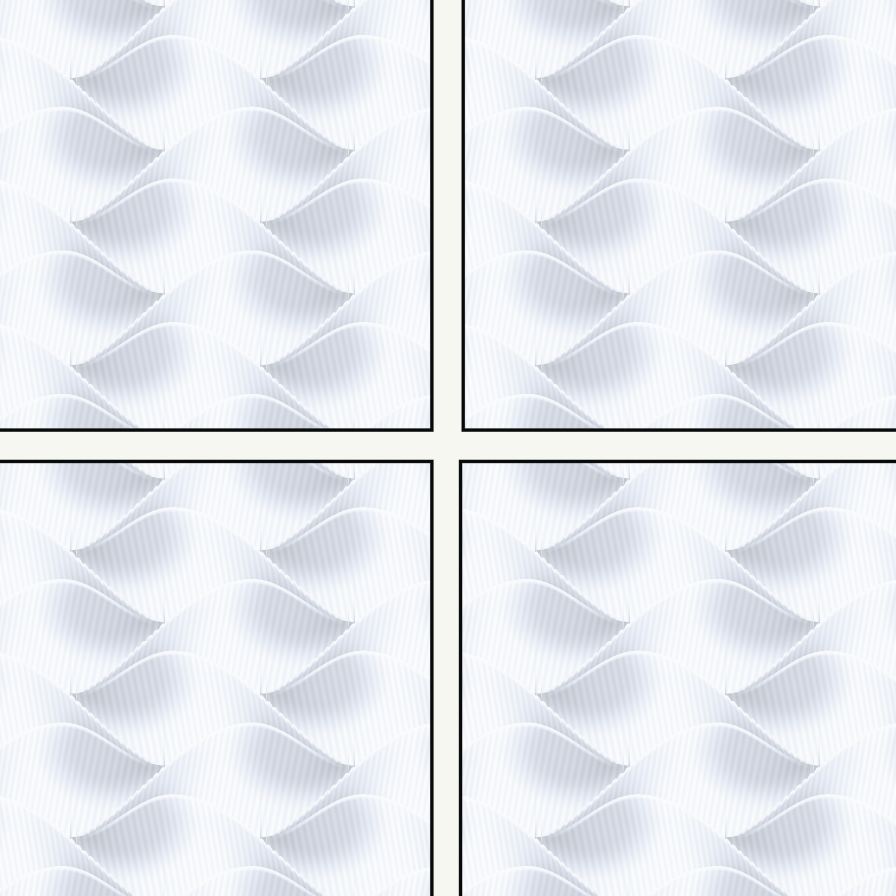
Write a WebGL 2 fragment shader that draws this pattern.

```glsl
#version 300 es
precision highp float;
// Four framed panels of white pleated paper waves, split by a pale cross.

uniform vec2 u_resolution;
out vec4 fragColor;

// Panel layout, in canvas units measured from the top left
const vec2 GUTTER_START = vec2(0.482, 0.480);
const vec2 GUTTER_END = vec2(0.517, 0.515);
const float LOWER_RIGHT_NUDGE = 0.003;
const float FRAME_HALF_WIDTH = 0.0019;
const vec2 PATTERN_ORIGIN = vec2(0.078, 0.039);
const vec2 PANEL_SHIFT = vec2(0.519, 0.527);

// Wave cell: lengths inside it are in units of the cell height
const vec2 CELL = vec2(0.2122, 0.1602);
const float SPAN = 1.5;            // leaf length in cell widths
const float CREST = 0.36;          // crest position along a leaf
const float NEAR_DROP = 0.30;
const float FAR_DROP = 0.854;
const float FAR_LENGTH = 0.74;
const float RIBS = 45.0;           // pleats per leaf
const float RIB_SLANT = 4.0;
const float RIB_CONTRAST = 0.075;
const float SCALLOP = 0.016;
const float RIM_WIDTH = 0.038;

const vec3 SHADOW = vec3(0.70, 0.71, 0.73);
const vec3 GREY = vec3(0.80, 0.82, 0.86);
const vec3 LIGHT = vec3(0.89, 0.91, 0.95);
const vec3 WHITE = vec3(0.98, 0.985, 0.99);
const vec3 GUTTER = vec3(0.965, 0.97, 0.945);
const vec3 FRAME = vec3(0.03, 0.04, 0.04);
const float PI = 3.14159265;

// Drop of the ridge line below its crest, for u from 0 to 1
float ridgeDrop(float u) {
    float nearSide = NEAR_DROP * (0.5 - 0.5 * cos(PI * (CREST - u) / CREST));
    float farSide = FAR_DROP * (0.5 - 0.5 * cos(PI * (u - CREST) / FAR_LENGTH));
    return u < CREST ? nearSide : farSide;
}

vec3 paperRamp(float tone) {
    float t = clamp(tone, 0.0, 1.0) * 3.0;
    vec3 color = mix(SHADOW, GREY, clamp(t, 0.0, 1.0));
    color = mix(color, LIGHT, clamp(t - 1.0, 0.0, 1.0));
    return mix(color, WHITE, clamp(t - 2.0, 0.0, 1.0));
}

vec3 waves(vec2 p) {
    vec2 cell = (p - PATTERN_ORIGIN) / CELL;
    float column = fract(cell.x);
    float depth = 2.0, gap = 2.0;
    float leafU = 0.0, frontU = 0.0, drop = 0.0;

    // Find the leaf whose ridge lies just above, and the ridge just below
    for (int kind = 0; kind < 2; kind++) {
        for (int j = 0; j < 2; j++) {
            float u = (column + float(j)) / SPAN;
            if (u > 1.0) continue;
            if (kind == 1) u = 1.0 - u;
            float scallop = SCALLOP * abs(sin(PI * RIBS * u)) * smoothstep(0.4, 0.65, u);
            float ridge = ridgeDrop(u) - scallop;
            float d = fract(cell.y - 0.5 * float(kind) - ridge);
            if (d < depth) {
                depth = d;
                leafU = u;
                drop = ridge;
            }
            if (1.0 - d < gap) {
                gap = 1.0 - d;
                frontU = u;
            }
        }
    }

    // Grey bowl with a bright rim, cooling toward the far end
    float height = depth + drop;
    float bowl = length(vec2((leafU - 0.19) / 0.25, (height - 0.20) / 0.37));
    float tone = mix(0.52, 0.98, smoothstep(0.45, 1.15, bowl));
    tone -= 0.24 * smoothstep(0.42, 0.75, leafU) * (1.0 - smoothstep(0.15, 0.5, depth));

    // Dark tucked tip, and the shade behind the leaf in front
    float tip = length(vec2(leafU * SPAN * CELL.x / CELL.y, height - NEAR_DROP));
    tone -= 0.50 * exp(-3.5 * tip);
    tone -= 0.38 * exp(-9.0 * gap) * (1.0 - smoothstep(0.22, 0.5, frontU));

    // Slanted pleats and the lit ridge
    tone += RIB_CONTRAST * sin(2.0 * PI * (RIBS * leafU - RIB_SLANT * depth));
    float rim = 1.0 - smoothstep(0.3 * RIM_WIDTH, RIM_WIDTH, depth);
    tone = mix(tone, 1.0, 0.85 * rim * smoothstep(0.0, 0.25, leafU));
    return paperRamp(tone);
}

vec3 scene(vec2 p, float pixel) {
    vec2 side = step(0.5 * (GUTTER_START + GUTTER_END), p);
    vec2 farEdge = GUTTER_END - vec2(LOWER_RIGHT_NUDGE * side.y, 0.0);
    vec2 inset = max(GUTTER_START - p, p - farEdge);
    float inside = min(inset.x, inset.y);
    vec3 color = mix(GUTTER, waves(p - side * PANEL_SHIFT), step(0.0, inside));
    float line = smoothstep(-0.5 * pixel, 0.5 * pixel, FRAME_HALF_WIDTH - abs(inside));
    return mix(color, FRAME, line);
}

void main() {
    // Average four samples per pixel to smooth every edge
    vec3 color = vec3(0.0);
    for (int i = 0; i < 4; i++) {
        vec2 jitter = vec2(i % 2, i / 2) * 0.5 - 0.25;
        vec2 uv = (gl_FragCoord.xy + jitter) / u_resolution;
        color += scene(vec2(uv.x, 1.0 - uv.y), 1.0 / u_resolution.y);
    }
    fragColor = vec4(color * 0.25, 1.0);
}
```
